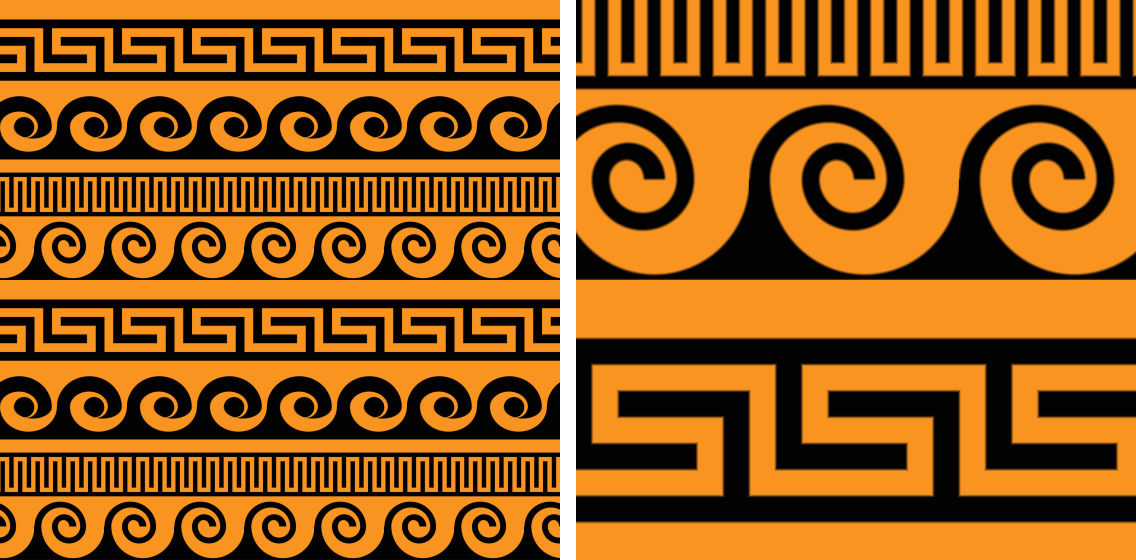
Left: the whole. Right: its middle third, enlarged.
This pattern is drawn by a three.js fragment shader. Its source:

```glsl
// Greek border frieze: a large meander, thick rolling waves, a fine key and thin spiral waves,
// in black on orange. Meanders are unions of boxes on a grid; each wave is built from half
// ellipses above and below an axis, joined end to end. Lengths are in modules, 768 to a side.
varying vec2 vUv;

const vec3 ORANGE = vec3(0.973, 0.580, 0.122);
const vec3 BLACK = vec3(0.008, 0.006, 0.012);
const vec2 REPEATS = vec2(8.0, 2.0);
const vec2 CELL = vec2(96.0, 384.0);
const float SOFT = 0.9;

// Soft coverage of the inside of a signed distance
float fill(float d) {
  return 1.0 - smoothstep(-SOFT, SOFT, d);
}

// Coverage of a horizontal strip between two heights
float strip(float y, float top, float bottom) {
  return fill(max(top - y, y - bottom));
}

float box(vec2 p, vec2 lo, vec2 hi) {
  vec2 d = max(lo - p, p - hi);
  return max(d.x, d.y);
}

// Ellipse on the axis y = 0, given by its two ends and its height
float arch(vec2 p, float left, float right, float height) {
  vec2 radius = vec2(0.5 * (right - left), height);
  vec2 q = vec2(p.x - 0.5 * (left + right), p.y) / radius;
  return (length(q) - 1.0) * min(radius.x, radius.y);
}

float disc(vec2 p, vec2 center, float radius) {
  return length(p - center) - radius;
}

// Wraps x into one period that begins at start
float wrapFrom(float x, float start, float period) {
  return mod(x - start, period) + start;
}

// Ribbon of the large meander on a grid 8 wide and 5 high
float meander(vec2 g) {
  g.x = wrapFrom(g.x, -0.5, 8.0);
  float d = box(g, vec2(0.0, 0.0), vec2(7.0, 1.0));
  d = min(d, box(g, vec2(6.0, 0.0), vec2(7.0, 5.0)));
  d = min(d, box(g, vec2(6.0, 4.0), vec2(9.0, 5.0)));
  d = min(d, box(g, vec2(-2.0, 4.0), vec2(5.0, 5.0)));
  d = min(d, box(g, vec2(4.0, 2.0), vec2(5.0, 5.0)));
  d = min(d, box(g, vec2(0.0, 2.0), vec2(5.0, 3.0)));
  return min(d, box(g, vec2(0.0, 0.0), vec2(1.0, 3.0)));
}

// Ribbon of the fine key, a square wave 4 wide and 8 high
float fineKey(vec2 g) {
  g.x = wrapFrom(g.x, -0.5, 4.0);
  float d = box(g, vec2(0.0, 7.0), vec2(3.0, 8.0));
  d = min(d, box(g, vec2(0.0, 0.0), vec2(1.0, 8.0)));
  d = min(d, box(g, vec2(2.0, 0.0), vec2(3.0, 8.0)));
  d = min(d, box(g, vec2(-2.0, 0.0), vec2(1.0, 1.0)));
  return min(d, box(g, vec2(2.0, 0.0), vec2(5.0, 1.0)));
}

// Joins the parts of a wave above and below its axis
float joinHalves(float y, float upper, float lower) {
  return mix(upper, lower, smoothstep(-SOFT, SOFT, y));
}

// Heavy wave whose tail swells into a round eye
float thickWave(vec2 p) {
  p.x = wrapFrom(p.x, -18.0, CELL.x);
  float eye = disc(p, vec2(33.0, 0.5), 14.0);
  float crest = arch(p, -18.0, 71.0, 42.0);
  float hollow = arch(p, 0.0, 52.0, 21.0);
  float upper = min(max(crest, -hollow), eye);
  float bowl = arch(p, 0.0, 78.0, 34.0);
  float tail = arch(p, 19.0, 71.0, 16.0);
  float sliver = max(disc(p, vec2(36.0, -1.0), 16.0), -eye);
  float lower = min(-bowl, max(tail, -sliver));
  return joinHalves(p.y, fill(upper), fill(lower));
}

// Slender wave that curls in an even line
float thinWave(vec2 p) {
  p.x = wrapFrom(p.x, 47.3, CELL.x);
  float crest = max(arch(p, 47.3, 118.0, 34.0), -arch(p, 56.7, 110.0, 26.0));
  float curl = max(arch(p, 71.3, 104.7, 16.7), -arch(p, 79.3, 95.0, 8.8));
  float bowl = arch(p, 56.7, 143.3, 43.5);
  float tail = max(arch(p, 71.3, 118.0, 23.3), -arch(p, 79.3, 110.0, 15.3));
  return joinHalves(p.y, fill(min(crest, curl)), fill(min(-bowl, tail)));
}

void main() {
  // Position in modules, measured down from the top of each set of bands
  vec2 p = vec2(vUv.x, 1.0 - vUv.y) * REPEATS * CELL;
  p.y = mod(p.y, CELL.y);

  // Black bands with an orange ribbon
  float largeRibbon = fill(12.0 * meander((p - vec2(71.3, 38.7)) / 12.0));
  float fineRibbon = fill(6.0 * fineKey((p - vec2(6.7, 242.7)) / 6.0));
  float ink = strip(p.y, 26.7, 110.7) * (1.0 - largeRibbon);
  ink = max(ink, strip(p.y, 236.7, 296.7) * (1.0 - fineRibbon));

  // Black waves on orange
  ink = max(ink, strip(p.y, 120.0, 218.7) * thickWave(p - vec2(0.0, 174.0)));
  ink = max(ink, strip(p.y, 300.0, CELL.y) * thinWave(p - vec2(0.0, 338.0)));

  gl_FragColor = vec4(mix(ORANGE, BLACK, ink), 1.0);
}
```
